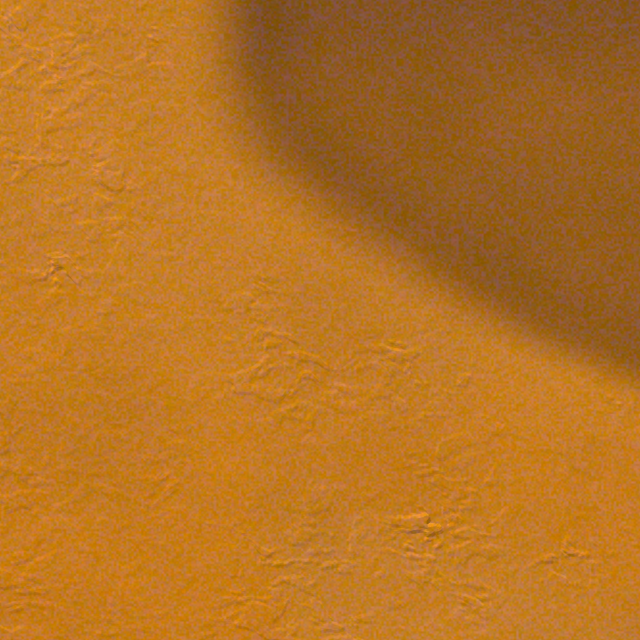
Give the GLSL for this texture, as a WebGL 2 fragment shader.

```glsl
#version 300 es
precision highp float;
// Ochre plaster wall with a soft curved shadow over the upper right.
// Layers: broad stains, embossed trowel relief gathered in patches,
// the penumbra from a smooth minimum of two edges, then fine colour grain.
#define GRAIN_FREQ 256.0
#define BLUE_GRAIN 0.34
#define LUMA_GRAIN 0.075
#define RELIEF_GAIN 0.17
#define RELIEF_STEP 0.0028
#define STAIN_GAIN 0.05
#define LIT_COLOR vec3(0.762, 0.490, 0.165)
#define SHADE_COLOR vec3(0.578, 0.364, 0.128)
#define WARM_COLOR vec3(0.765, 0.470, 0.105)
#define DUSK_COLOR vec3(0.500, 0.318, 0.165)

uniform vec2 u_resolution;
out vec4 outColor;

float hash(vec2 p) {
    vec3 q = fract(vec3(p.xyx) * 0.1031);
    q += dot(q, q.yzx + 33.33);
    return fract((q.x + q.y) * q.z);
}

float noise(vec2 p) {
    vec2 i = floor(p), f = fract(p);
    f = f * f * (3.0 - 2.0 * f);
    return mix(mix(hash(i), hash(i + vec2(1, 0)), f.x),
               mix(hash(i + vec2(0, 1)), hash(i + vec2(1, 1)), f.x), f.y);
}

float fbm(vec2 p) {
    float sum = 0.0, amp = 0.5;
    for (int i = 0; i < 4; i++) {
        sum += amp * noise(p);
        p = mat2(1.6, 1.2, -1.2, 1.6) * p + 17.3;
        amp *= 0.5;
    }
    return sum / 0.9375;
}

float smoothMin(float a, float b, float k) {
    float h = max(k - abs(a - b), 0.0) / k;
    return min(a, b) - h * h * k * 0.25;
}

// Raised flakes: warped noise with a steep threshold, stretched sideways.
float plasterHeight(vec2 p) {
    vec2 warp = vec2(noise(p * 21.0), noise(p * 21.0 + 40.0)) * 0.03;
    float flakes = fbm((p + warp) * vec2(38.0, 62.0));
    return smoothstep(0.48, 0.66, flakes) + 0.35 * noise(p * 120.0);
}

// Patches of rough plaster: centre, radius, strength.
float roughness(vec2 p) {
    const vec4 PATCHES[10] = vec4[10](
        vec4(0.090, 0.580, 0.030, 1.3), vec4(0.245, 0.930, 0.032, 0.7),
        vec4(0.660, 0.182, 0.035, 1.4), vec4(0.170, 0.720, 0.026, 0.9),
        vec4(0.890, 0.125, 0.038, 0.9), vec4(0.615, 0.462, 0.022, 0.8),
        vec4(0.400, 0.545, 0.028, 0.6), vec4(0.080, 0.880, 0.070, 0.5),
        vec4(0.410, 0.150, 0.045, 0.5), vec4(0.745, 0.060, 0.030, 0.7));
    float rough = 0.12 + 0.45 * smoothstep(0.48, 0.72, fbm(p * 7.0 + 5.0));
    rough += 0.15 * smoothstep(0.45, 0.0, p.x);
    for (int i = 0; i < 10; i++) {
        vec2 d = (p - PATCHES[i].xy) / PATCHES[i].z;
        rough += PATCHES[i].w * exp(-dot(d, d));
    }
    return rough;
}

// Signed depth into the shadow, positive inside.
float shadowDepth(vec2 p) {
    float t = 1.0 - p.x;
    float curve = 0.405 + 0.3 * t + 0.5 * t * t;
    float slope = 0.3 + t;
    float lower = (p.y - curve) / sqrt(1.0 + slope * slope);
    return smoothMin(lower, p.x - 0.355, 0.08);
}

void main() {
    vec2 p = gl_FragCoord.xy / u_resolution;

    // Penumbra narrows towards the right.
    float depth = shadowDepth(p) + 0.012 * (fbm(p * 9.0) - 0.5);
    float blur = mix(0.065, 0.036, smoothstep(0.35, 1.0, p.x));
    float shade = smoothstep(-blur, blur, depth);

    // Lit wall and shadow tones.
    float warmth = smoothstep(0.35, 0.7, fbm(p * 3.5 + 11.0));
    warmth *= 0.35 + 0.5 * smoothstep(0.6, 0.0, p.y);
    vec3 lit = mix(LIT_COLOR, WARM_COLOR, warmth);
    float dusk = smoothstep(0.82, 1.03, p.y + 0.04 * (1.0 - p.x));
    vec3 dark = mix(SHADE_COLOR, DUSK_COLOR, 0.75 * dusk);
    dark *= 1.0 - 0.05 * exp(-pow((depth - 0.07) / 0.05, 2.0));
    vec3 color = mix(lit, dark, shade);
    color *= 1.0 + STAIN_GAIN * 2.0 * (fbm(p * 6.0 + 3.0) - 0.5);

    // Relief lit from the upper left.
    vec2 toLight = RELIEF_STEP * normalize(vec2(-0.5, 1.0));
    float emboss = plasterHeight(p - toLight) - plasterHeight(p + toLight);
    float relief = RELIEF_GAIN * roughness(p) * mix(1.0, 0.3, shade);
    color *= 1.0 + clamp(emboss * relief, -0.22, 0.2);

    // Fine grain, strongest in blue.
    vec2 g = p * GRAIN_FREQ;
    float blueGrain = noise(g) - 0.5;
    float lumaGrain = noise(g * 1.3 + 71.0) - 0.5;
    float redGrain = noise(g * 0.9 + 143.0) - 0.5;
    color *= 1.0 + LUMA_GRAIN * lumaGrain;
    color += vec3(0.05 * redGrain, -0.03 * redGrain, BLUE_GRAIN * blueGrain);

    outColor = vec4(clamp(color, 0.0, 1.0), 1.0);
}
```
